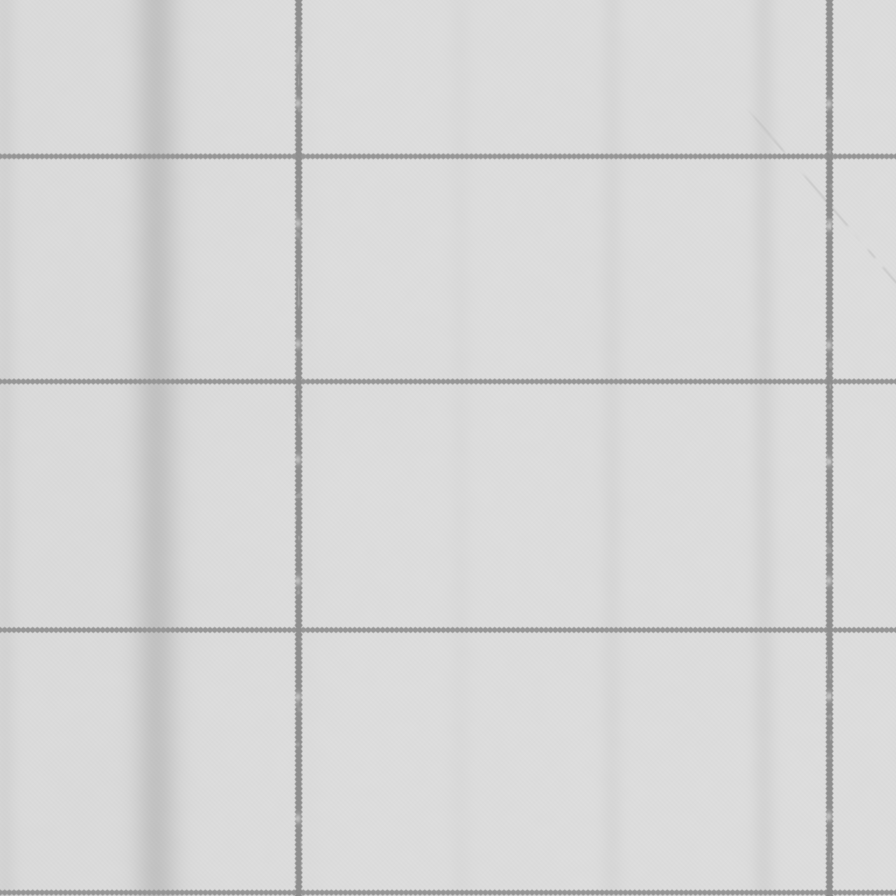
Give the GLSL for this pattern, as a Shadertoy shader.

```glsl
#define CLOTH vec3(0.862)
#define STRIPE_INK vec3(0.56)
#define RULE_INK vec3(0.59)
#define STRIPE_START 0.3333
#define STRIPE_STEP 0.5925
#define STRIPE_HALF 0.0036
#define RULE_TOP 0.8255
#define RULE_HALF 0.0026
#define THREADS 192.0
#define WEAVE_DEPTH 0.007
#define FOLD_STEP 0.1695
#define CHIP_STEP 0.1322

const float TAU = 6.2831853;

float hash(vec2 p) {
    vec3 q = fract(vec3(p.xyx) * 0.1031);
    q += dot(q, q.yzx + 33.33);
    return fract((q.x + q.y) * q.z);
}

float noise(vec2 p) {
    vec2 i = floor(p), f = fract(p);
    f = f * f * (3.0 - 2.0 * f);
    return mix(mix(hash(i), hash(i + vec2(1, 0)), f.x),
               mix(hash(i + vec2(0, 1)), hash(i + vec2(1, 1)), f.x), f.y);
}

float bell(float d, float width) {
    return exp(-d * d / (width * width));
}

// Coverage of a line of the given half width, at distance d from its axis
float band(float d, float halfWidth, float soft) {
    return 1.0 - smoothstep(halfWidth - soft, halfWidth + soft, abs(d));
}

// Soft vertical creases: one deep, the others deepening to the right
float folds(float x) {
    float shade = 0.0;
    for (int i = 0; i < 7; i++) {
        float k = float(i);
        float deep = i == 1 ? 1.0 : 0.0;
        float depth = 0.0014 * k * k + 0.095 * deep + (i == 0 ? 0.03 : 0.0);
        shade += depth * bell(x - 0.005 - FOLD_STEP * k, mix(0.013, 0.024, deep));
    }
    return shade;
}

// Horizontal rules whose spacing widens downwards
float rules(vec2 p, float soft) {
    float cover = 0.0;
    float teeth = 0.0006 * cos(TAU * THREADS * p.x);
    for (int i = 0; i < 4; i++) {
        float k = float(i);
        float y = RULE_TOP - k * (0.2349 + k * (0.0181 - 0.0017 * k));
        cover = max(cover, band(p.y - y, RULE_HALF + teeth, soft));
    }
    return cover;
}

// Vertical stripes with toothed edges and regular worn chips
float stripes(vec2 p, float soft) {
    float k = floor((p.x - STRIPE_START) / STRIPE_STEP + 0.5);
    float d = p.x - STRIPE_START - k * STRIPE_STEP;
    float teeth = 0.0006 * cos(TAU * THREADS * p.y);
    float cover = band(d, STRIPE_HALF + teeth, soft);

    float row = floor((p.y - 0.0885) / CHIP_STEP + 0.5);
    float jitter = 0.006 * (hash(vec2(k + 5.0, row + 9.0)) - 0.5);
    float chipY = p.y - 0.0885 - row * CHIP_STEP - jitter;
    float chip = bell(chipY, 0.005) * bell(d + 0.001, 0.004);
    float flecks = smoothstep(0.7, 0.95, noise(p * vec2(300.0, 130.0) + k * 17.0));
    return cover * (1.0 - 0.6 * chip) * (1.0 - 0.22 * flecks);
}

// Faint broken scratch
float scratch(vec2 p, float soft) {
    vec2 a = vec2(0.814, 0.902), b = vec2(1.005, 0.679);
    vec2 ab = b - a;
    float t = clamp(dot(p - a, ab) / dot(ab, ab), 0.0, 1.0);
    float d = length(p - a - ab * t);
    float wear = smoothstep(0.2, 0.7, noise(vec2(t * 24.0, 3.0)));
    return band(d, 0.0013, soft) * wear * smoothstep(0.0, 0.2, t);
}

void mainImage(out vec4 fragColor, in vec2 fragCoord) {
    vec2 p = fragCoord / iResolution.xy;
    float soft = max(0.0013, 0.75 / min(iResolution.x, iResolution.y));

    // Diagonal weave with a fainter cross thread
    float weave = 0.7 * cos(TAU * THREADS * (p.x + p.y))
                + 0.3 * cos(TAU * THREADS * (p.x - p.y));
    float mottle = noise(p * 9.0) + noise(p * 70.0) - 1.0;

    vec3 color = CLOTH - folds(p.x) + 0.004 * mottle;
    color -= 0.008 * (1.0 - smoothstep(0.1, 0.4, p.x));
    color = mix(color, vec3(0.76), 0.6 * scratch(p, soft));
    color = mix(color, RULE_INK, rules(p, soft));
    color = mix(color, STRIPE_INK, stripes(p, soft));
    color += WEAVE_DEPTH * weave;

    fragColor = vec4(color, 1.0);
}
```
